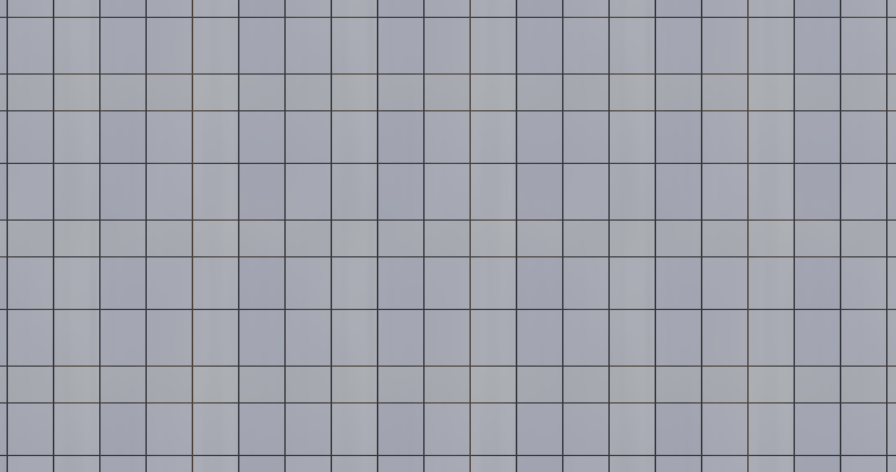
A Shadertoy shader for this texture:

```glsl
const float COLUMNS = 19.355;      // panels across the canvas
const float BANDS = 3.232;         // groups of three rows up the canvas
const vec2 OFFSET = vec2(0.0081, 0.0350);
const vec2 ROW_SPLIT = vec2(0.360, 0.612);
const float TILE = 6.0;            // panels before the variation repeats

const vec3 PANEL = vec3(0.650, 0.660, 0.700);
const vec3 JOINT = vec3(0.205, 0.210, 0.230);
const vec3 RUST = vec3(0.330, 0.270, 0.230);

float hash(vec2 p) {
    return fract(sin(dot(p, vec2(127.1, 311.7))) * 43758.5453);
}

// Smooth noise that wraps after the given number of cells
float wrapNoise(vec2 p, vec2 period) {
    vec2 i = floor(p);
    vec2 f = p - i;
    f = f * f * (3.0 - 2.0 * f);
    vec2 a = mod(i, period);
    vec2 b = mod(i + 1.0, period);
    return mix(mix(hash(a), hash(vec2(b.x, a.y)), f.x),
               mix(hash(vec2(a.x, b.y)), hash(b), f.x), f.y);
}

// Distance to the nearest whole-number repeat of a position
float repeatDistance(float x, float position) {
    return abs(fract(x - position + 0.5) - 0.5);
}

// Share of a pixel covered by a line, with a slightly soft edge
float lineCoverage(float dist, float width, float pixel) {
    float blur = 1.2 * pixel;
    float overlap = 0.5 * (width + blur) - dist;
    return clamp(overlap, 0.0, min(width, blur)) / blur;
}

// Panel tone: light, dark and middle columns, with a warmer short row
vec3 panelColor(vec2 grid, vec2 cell, vec2 local, float rowType) {
    float columnType = mod(cell.x, 3.0);
    float light = 1.0 - step(0.5, abs(columnType - 1.0));
    float dark = step(1.5, columnType);
    float shortRow = 1.0 - step(0.5, abs(rowType - 1.0));

    vec3 color = PANEL;
    color += light * vec3(0.012, 0.013, 0.006);
    color -= dark * vec3(0.014, 0.013, 0.005) * (1.0 - 0.6 * shortRow);
    color += shortRow * vec3(0.004, 0.005, -0.008);
    color += 0.010 * (hash(mod(cell, TILE) + 3.0) - 0.5);

    // Faint sheen across each panel
    color += 0.010 * (local.x - 0.5) * (hash(mod(cell, TILE) + 17.0) - 0.3);
    color += 0.006 * (local.y - 0.5);

    // Vertical weather streaks and broad stains
    float streak = wrapNoise(grid * vec2(7.0, 1.0), vec2(42.0, 2.0)) - 0.5;
    float stain = wrapNoise(grid * vec2(1.0, 3.0), vec2(6.0, 6.0)) - 0.5;
    color += streak * mix(0.007, 0.020, light) * vec3(0.9, 1.0, 0.8);
    return color + stain * vec3(0.010, 0.009, 0.005);
}

void mainImage(out vec4 fragColor, in vec2 fragCoord) {
    vec2 uv = fragCoord / iResolution.xy;
    vec2 scale = vec2(COLUMNS, BANDS);
    vec2 grid = (uv - OFFSET) * scale;
    vec2 pixel = scale / iResolution.xy;

    // Find the panel and the position inside it
    float band = fract(grid.y);
    float rowType = step(ROW_SPLIT.x, band) + step(ROW_SPLIT.y, band);
    float low = rowType < 0.5 ? 0.0 : (rowType < 1.5 ? ROW_SPLIT.x : ROW_SPLIT.y);
    float high = rowType < 0.5 ? ROW_SPLIT.x : (rowType < 1.5 ? ROW_SPLIT.y : 1.0);
    vec2 cell = vec2(floor(grid.x), 3.0 * floor(grid.y) + rowType);
    vec2 local = vec2(fract(grid.x), (band - low) / (high - low));
    vec3 color = panelColor(grid, cell, local, rowType);

    // Horizontal joints, thin and patchily rusted
    float rowDistance = min(repeatDistance(grid.y, 0.0),
        min(repeatDistance(grid.y, ROW_SPLIT.x), repeatDistance(grid.y, ROW_SPLIT.y)));
    float rust = wrapNoise(grid * vec2(1.0, 3.0) + 0.5, vec2(6.0));
    vec3 rowColor = mix(JOINT, RUST, 0.75 * smoothstep(0.35, 0.8, rust));
    color = mix(color, rowColor, lineCoverage(rowDistance, 0.0079, pixel.y));

    // Vertical joints, darker, with one rusted joint per tile
    float joint = mod(floor(grid.x + 0.5), TILE);
    float rusted = 1.0 - step(0.5, abs(joint - 4.0));
    vec3 columnColor = mix(JOINT, RUST, 0.8 * rusted);
    float columnDistance = repeatDistance(grid.x, 0.0);
    color = mix(color, columnColor, lineCoverage(columnDistance, 0.031, pixel.x));

    fragColor = vec4(color, 1.0);
}
```
